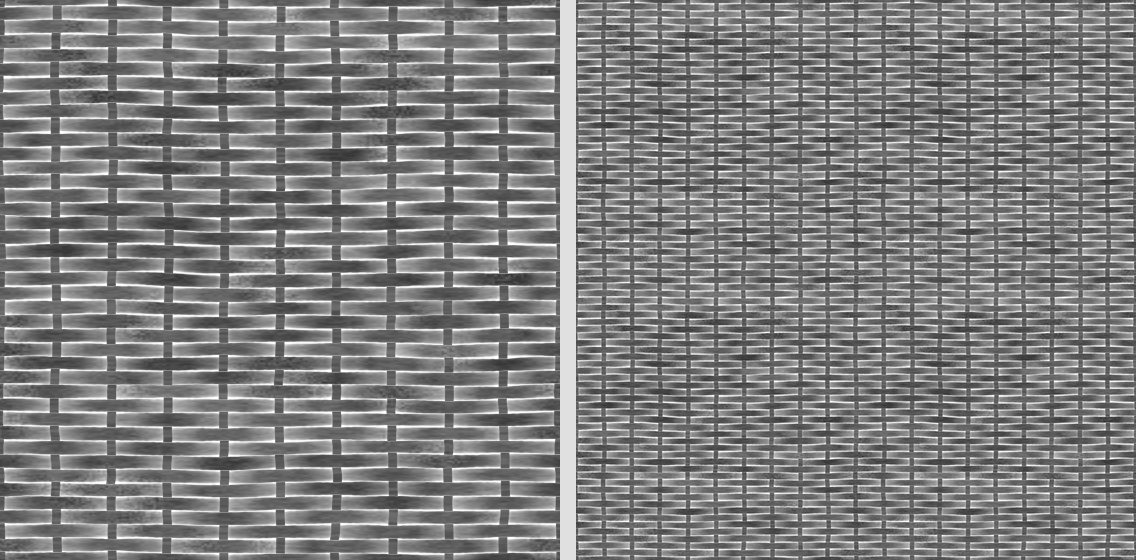
Left, the tile; right, the same tile 2 across and 2 down.
This texture is drawn by a three.js fragment shader. Its source:

```glsl
varying vec2 vUv;

const float PI = 3.14159265;
const float POSTS = 10.0;
const float ROWS = 40.0;
const float ROW_SHIFT = 1.5;
const float POST_HALF_WIDTH = 0.08;
const float EDGE_SOFTNESS = 0.06;
const float GAP_TONE = 0.98;
const float POST_TONE = 0.37;
const float FRONT_TONE = 0.335;
const float BACK_TONE = 0.50;

float hash(vec2 p) {
  vec3 q = fract(vec3(p.xyx) * 0.1031);
  q += dot(q, q.yzx + 33.33);
  return fract((q.x + q.y) * q.z);
}

// Hash of a lattice cell that wraps after a whole period
float cellHash(vec2 cell, vec2 period) {
  return hash(floor(mod(cell + 0.5, period)) + period * 0.37);
}

float wrapNoise(vec2 p, vec2 period) {
  vec2 cell = floor(p);
  vec2 f = fract(p);
  f = f * f * (3.0 - 2.0 * f);
  float low = mix(cellHash(cell, period), cellHash(cell + vec2(1.0, 0.0), period), f.x);
  float high = mix(cellHash(cell + vec2(0.0, 1.0), period), cellHash(cell + 1.0, period), f.x);
  return mix(low, high, f.y);
}

// Noise in -1..1 with a whole number of cells over the canvas
float grain(vec2 uv, vec2 cells) {
  return wrapNoise(uv * cells, cells) * 2.0 - 1.0;
}

float fbm(vec2 uv, vec2 cells) {
  float sum = 0.0;
  float weight = 0.5;
  for (int i = 0; i < 4; i++) {
    sum += weight * grain(uv, cells);
    cells *= 2.0;
    weight *= 0.5;
  }
  return sum;
}

// Smooth variation running along one strand
float alongStrand(float x, float row, float perPost, float seed) {
  return wrapNoise(vec2(x * perPost, row * 7.0 + seed), vec2(POSTS * perPost, ROWS * 7.0)) * 2.0 - 1.0;
}

// 1 where the strand passes in front of a post, 0 where it passes behind
float strandLift(float x, float row) {
  return 0.5 + 0.5 * cos(PI * (x + row));
}

// Signed distance to the strand edge, in row heights
float strandDistance(vec2 weave, float row, float lift) {
  float center = row + 0.5 + 0.04 * alongStrand(weave.x, row, 1.0, 1.0);
  float halfHeight = mix(0.46, 0.45, lift);
  halfHeight += 0.035 * alongStrand(weave.x, row, 2.0, 3.0);
  halfHeight += 0.012 * alongStrand(weave.x, row, 16.0, 5.0);
  return abs(weave.y - center) - halfHeight;
}

float strandTone(float x, float row, float lift, float dist) {
  float segment = floor((x + row + 1.0) * 0.5);
  float tone = mix(BACK_TONE, FRONT_TONE, smoothstep(0.0, 0.85, lift));
  tone += 0.07 * (cellHash(vec2(segment, row), vec2(POSTS * 0.5, ROWS)) - 0.5);
  tone += 0.09 * (cellHash(vec2(0.0, row), vec2(1.0, ROWS)) - 0.5);
  tone += 0.05 * alongStrand(x, row, 2.0, 4.0);
  // Light spilling in from the gaps
  float rim = exp(min(dist, 0.0) / 0.11);
  return tone + rim * mix(0.30, 0.08, lift);
}

// Fibres, stains and speckled worn patches
float wear(vec2 uv) {
  float fibres = 0.04 * grain(uv, vec2(50.0, 240.0)) + 0.03 * grain(uv, vec2(130.0, 420.0));
  float stains = 0.07 * fbm(uv, vec2(7.0, 14.0));
  float patches = smoothstep(0.12, 0.45, fbm(uv + 0.31, vec2(9.0, 18.0)));
  return fibres + stains + patches * 0.08 * grain(uv, vec2(210.0, 290.0));
}

vec2 bendWeave(vec2 uv) {
  vec2 weave = uv * vec2(POSTS, ROWS) + vec2(0.0, ROW_SHIFT);
  weave.x += 0.03 * grain(uv, vec2(10.0, 7.0)) + 0.01 * grain(uv, vec2(10.0, 60.0));
  weave.y += 0.12 * grain(uv, vec2(5.0, 6.0)) + 0.04 * grain(uv, vec2(10.0, 18.0));
  return weave;
}

void main() {
  vec2 weave = bendWeave(vUv);
  float surface = wear(vUv);
  float tone = GAP_TONE;
  float front = 0.0;

  // Horizontal strands
  for (int k = -1; k <= 1; k++) {
    float row = floor(weave.y) + float(k);
    float lift = strandLift(weave.x, row);
    float dist = strandDistance(weave, row, lift);
    float cover = 1.0 - smoothstep(-EDGE_SOFTNESS, EDGE_SOFTNESS, dist);
    tone = mix(tone, strandTone(weave.x, row, lift, dist) + surface, cover);
    front = max(front, cover * step(0.5, lift));
  }

  // Vertical posts, with a pale halo on the strands behind them
  float postDist = abs(fract(weave.x + 0.5) - 0.5) - POST_HALF_WIDTH;
  tone += 0.16 * exp(-max(postDist, 0.0) / 0.045) * (1.0 - front);
  float post = 1.0 - smoothstep(-0.015, 0.015, postDist);
  float postTone = POST_TONE + 0.05 * grain(vUv, vec2(20.0, 230.0)) + 0.5 * surface;
  tone = mix(tone, postTone, post * (1.0 - front));

  gl_FragColor = vec4(vec3(clamp(tone, 0.22, 1.0)), 1.0);
}
```
